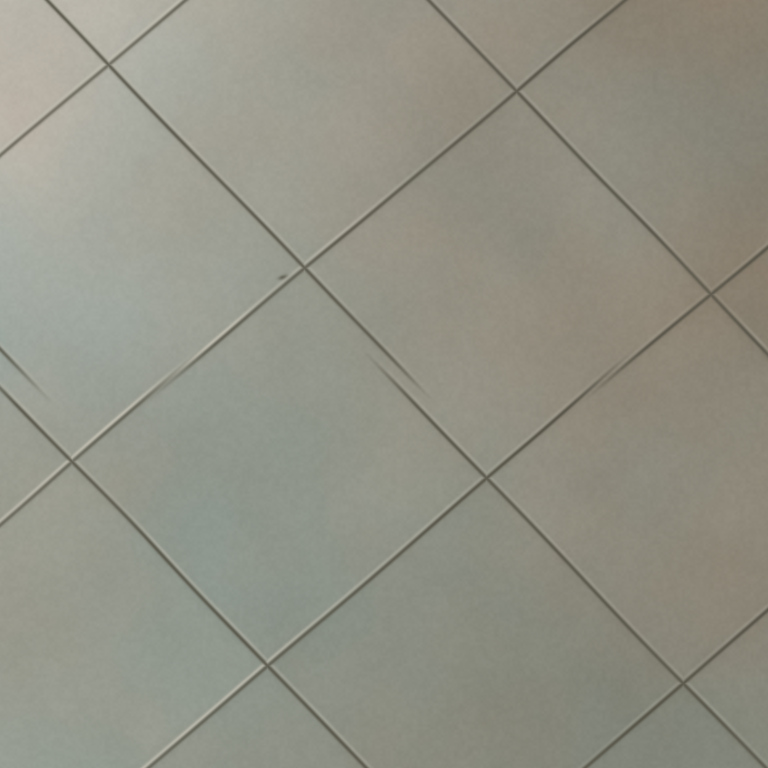
Give the GLSL for this texture, as a three.js fragment shader.

```glsl
// Diagonal grey-beige stone floor tiles with thin bevelled joints and soft mottling.
varying vec2 vUv;

// Two slightly different tile grids, blended across a soft horizontal seam
const vec2 UPPER_ORIGIN = vec2(0.397, 0.650);
const vec2 UPPER_DOWN = vec2(0.2545, -0.2656);
const vec2 UPPER_UP = vec2(0.2747, 0.2318);
const vec2 LOWER_ORIGIN = vec2(0.377, 0.642);
const vec2 LOWER_DOWN = vec2(0.2565, -0.2656);
const vec2 LOWER_UP = vec2(0.2838, 0.2435);
const float SEAM_LOW = 0.465;
const float SEAM_HIGH = 0.555;

const vec3 STONE = vec3(0.565, 0.562, 0.513);
const vec3 WARM_TINT = vec3(0.020, -0.004, -0.012);
const vec3 GLARE_TINT = vec3(0.125, 0.130, 0.145);
const vec3 GROUT = vec3(0.345, 0.335, 0.285);
const vec3 BEVEL = vec3(0.755, 0.745, 0.695);

const float GROUT_WIDTH = 0.0026;
const float BEVEL_WIDTH = 0.0026;
const float BEVEL_OFFSET = 0.0043;
const float WOBBLE = 0.0035;
const float TILE_VARIATION = 0.016;
const float MOTTLE = 0.075;
const float GRAIN = 0.028;
const vec2 CHIP_CENTER = vec2(0.368, 0.639);
const vec2 CHIP_SIZE = vec2(0.007, 0.0035);

float hash(vec2 p) {
  vec3 q = fract(vec3(p.xyx) * 0.1031);
  q += dot(q, q.yzx + 33.33);
  return fract((q.x + q.y) * q.z);
}

float noise(vec2 p) {
  vec2 i = floor(p);
  vec2 f = fract(p);
  f = f * f * (3.0 - 2.0 * f);
  return mix(mix(hash(i), hash(i + vec2(1.0, 0.0)), f.x),
             mix(hash(i + vec2(0.0, 1.0)), hash(i + 1.0), f.x), f.y);
}

float fbm(vec2 p) {
  float sum = 0.0;
  float amplitude = 0.5;
  for (int i = 0; i < 5; i++) {
    sum += amplitude * noise(p);
    p = mat2(1.6, 1.2, -1.2, 1.6) * p + 17.3;
    amplitude *= 0.5;
  }
  return sum;
}

float cross2(vec2 a, vec2 b) {
  return a.x * b.y - a.y * b.x;
}

// Soft line profile: 1 on the axis, fading over the given width
float ridge(float d, float width) {
  return exp(-d * d / (width * width));
}

// Stone under a glare from the upper left, with mottles and fine grain
vec3 stoneColor(vec2 p) {
  float cloud = fbm(p * 5.0 + 20.0) - 0.48;
  float hue = fbm(p * 3.5 + 61.0) - 0.48;
  float grain = noise(p * 150.0) + noise(p * 290.0 + 9.0) - 1.0;
  vec2 toGlare = (p - vec2(-0.05, 1.05)) * vec2(2.6, 2.2);
  vec3 color = STONE + 0.085 * (0.46 - p.x);
  color += GLARE_TINT * exp(-dot(toGlare, toGlare));
  color += WARM_TINT * (hue * 4.0 + 1.2 * (p.x + p.y - 1.0));
  return color + MOTTLE * cloud + GRAIN * 0.5 * grain;
}

// Adds per-tile tone and joints of one grid to the stone
vec3 tileColor(vec3 stone, vec2 p, vec2 origin, vec2 down, vec2 up) {
  vec2 bend = vec2(noise(p * 6.0 + 3.0), noise(p * 6.0 + 41.0)) - 0.5;
  vec2 q = p - origin + WOBBLE * bend;
  float area = cross2(down, up);
  vec2 grid = vec2(cross2(q, up), cross2(down, q)) / area;
  vec2 d = (grid - floor(grid + 0.5)) * area / vec2(length(up), length(down));

  vec3 color = stone + TILE_VARIATION * (hash(floor(grid) + 12.0) - 0.5);

  // Lit bevels lie on the upper side of each joint, brightest at the left
  float lit = 1.0 - smoothstep(0.10, 0.75, p.x);
  float wear = 0.6 + 0.8 * noise(p * 14.0);
  float bevelUp = ridge(d.x + BEVEL_OFFSET, BEVEL_WIDTH) * (0.22 + 0.68 * lit);
  float bevelDown = ridge(d.y - BEVEL_OFFSET, BEVEL_WIDTH) * (0.24 + 0.18 * lit);
  color = mix(color, BEVEL, clamp(max(bevelUp, bevelDown) * wear, 0.0, 1.0));

  // Dark joints with a faint dirty halo
  float jointUp = ridge(d.x, GROUT_WIDTH) * (0.92 - 0.25 * lit);
  float jointDown = ridge(d.y, GROUT_WIDTH) * 0.85;
  float halo = max(ridge(d.x, 0.010), ridge(d.y, 0.010));
  color -= 0.012 * halo;
  return mix(color, GROUT, max(jointUp, jointDown) * (0.78 + 0.22 * wear));
}

void main() {
  vec3 stone = stoneColor(vUv);
  vec3 upper = tileColor(stone, vUv, UPPER_ORIGIN, UPPER_DOWN, UPPER_UP);
  vec3 lower = tileColor(stone, vUv, LOWER_ORIGIN, LOWER_DOWN, LOWER_UP);
  vec3 color = mix(lower, upper, smoothstep(SEAM_LOW, SEAM_HIGH, vUv.y));

  // Small chip beside a joint crossing
  vec2 chip = vUv - CHIP_CENTER;
  chip.y -= 0.3 * chip.x;
  color = mix(color, GROUT, 0.75 * ridge(length(chip / CHIP_SIZE), 0.8));

  gl_FragColor = vec4(color, 1.0);
}
```
